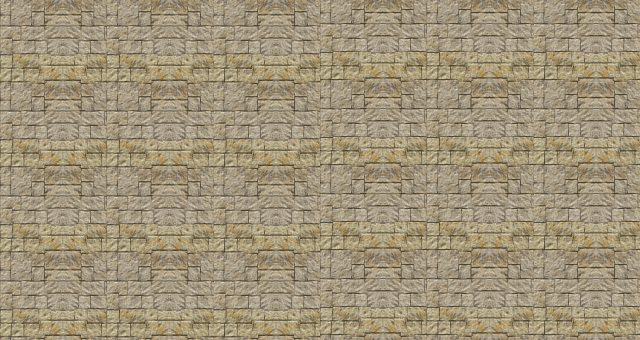
Give the GLSL for this texture, as a Shadertoy shader.

```glsl
float hash(vec2 p) {
    vec3 q = fract(vec3(p.xyx) * 0.1031);
    q += dot(q, q.yzx + 33.33);
    return fract((q.x + q.y) * q.z);
}

float noise(vec2 p) {
    vec2 i = floor(p), f = fract(p);
    f = f * f * (3.0 - 2.0 * f);
    return mix(mix(hash(i), hash(i + vec2(1, 0)), f.x),
               mix(hash(i + vec2(0, 1)), hash(i + vec2(1, 1)), f.x), f.y);
}

// Height of the split rock face, its ridges rising toward the mirror axis
float rockHeight(vec2 p) {
    float height = 0.0, amplitude = 0.40;
    p = vec2((p.x - 0.6 * p.y) * 0.085, (0.6 * p.x + p.y) * 0.12);
    for (int i = 0; i < 4; i++) {
        float n = noise(p);
        height += amplitude * mix(n, 1.0 - abs(2.0 * n - 1.0), 0.55);
        p = mat2(1.8, 0.9, -0.9, 1.8) * p + 7.3;
        amplitude *= 0.70;
    }
    return height;
}

// Upright joints in each course, measured from the panel side to its axis
vec3 uprights(int row) {
    vec3 joints[6] = vec3[6](
        vec3(0, 38, 80), vec3(22, 63, 85), vec3(23, 69, 92),
        vec3(20, 43, 70), vec3(19, 57, 80), vec3(19, 57, 80));
    return joints[row % 6];
}

int columnAt(vec3 cuts, float x) {
    return int(dot(step(cuts, vec3(x)), vec3(1)));
}

// Top of a course, stepped a little from stone to stone
float courseTop(int row, float x) {
    float tops[7] = float[7](0.0, 24.0, 50.0, 75.0, 101.0, 130.0, 153.0);
    float column = float(columnAt(uprights(row), x));
    float stagger = row % 6 == 0 ? 0.0 : hash(vec2(column * 5.0 + 2.0, row * 3)) - 0.5;
    if (row == 3) stagger = column == 3.0 ? -0.6 : 0.15;
    return tops[row] + 7.0 * stagger;
}

// One panel measures 192 by 153 units; six fit across and four down
vec3 stoneWall(vec2 uv) {
    vec2 p = vec2(uv.x * 6.0 * 192.0, (1.0 - uv.y) * 4.0 * 153.0 + 106.0);
    p.y += 4.0 * step(0.5, uv.x);
    p.x = mod(p.x, 192.0);

    // Fold the panel about its off-centre mirror axis
    p.x = 113.0 - abs(p.x - 113.0);
    p.y = mod(p.y, 153.0);
    vec2 wobble = vec2(noise(p * 0.2), noise(p * 0.2 + 40.0)) - 0.5;
    vec2 q = vec2(p.x + wobble.x, mod(p.y + wobble.y, 153.0));

    int row = 0;
    for (int i = 1; i < 6; i++) if (q.y >= courseTop(i, q.x)) row = i;
    vec3 cuts = uprights(row);
    if (row == 3) cuts.z -= 0.2 * (q.y - 88.0);
    int column = columnAt(cuts, q.x);

    float left = column == 0 ? 0.0 : cuts[max(column - 1, 0)];
    float right = column == 3 ? 200.0 : cuts[min(column, 2)];
    float top = courseTop(row, q.x), bottom = courseTop(row + 1, q.x);
    // A tall stone spans the last two courses
    if (row >= 4 && column == 1) {
        row = 4;
        top = courseTop(4, q.x);
        bottom = 153.0;
    }
    float random = hash(vec2(column, row) * 3.7 + 5.0);

    // Relief lit from above, with fine grit
    vec2 face = p + floor(90.0 * random);
    float height = rockHeight(face);
    float slope = height - rockHeight(face + vec2(-1.4, -2.2));
    float grit = noise(face * 0.55 + 20.0) - 0.5;
    float tone = 0.53 + 1.15 * slope + 0.55 * (height - 0.52) + 0.16 * grit;
    tone += 0.10 * (random - 0.5) + 0.20 * (noise(face * 0.06) - 0.5);

    vec3 shadow = vec3(0.36, 0.32, 0.25);
    vec3 stone = vec3(0.63, 0.585, 0.495);
    vec3 light = vec3(0.86, 0.825, 0.725);
    vec3 color = mix(shadow, stone, clamp(tone * 2.0, 0.0, 1.0));
    color = mix(color, light, clamp(tone * 2.0 - 1.0, 0.0, 1.0));

    // Lower courses are slightly creamier
    color *= row == 2 || row == 3 ? vec3(1.01, 1.01, 0.96) : vec3(0.99, 0.99, 1.01);

    // Ochre stains, strongest on the keystone
    float stain = 0.3 * random;
    if (row == 3 && column == 3) stain = 0.85;
    if (row == 2 && column == 1) stain = 0.5;
    if (row == 4 && column == 3) stain = 0.5;
    stain *= smoothstep(0.25, 0.75, noise(face * 0.11 + 11.0));
    color *= mix(vec3(1), vec3(0.98, 0.87, 0.64), stain);

    // Thin joints that fade in places, darkest below each stone
    float fade = smoothstep(0.2, 0.65, noise(p * 0.09 + 70.0));
    float above = q.y - top, below = bottom - q.y;
    float side = min(q.x - left, right - q.x);
    color *= 1.0 + 0.12 * smoothstep(4.0, 1.5, above);
    float under = 1.0 - smoothstep(0.9, 2.0, below);
    float around = 1.0 - smoothstep(0.4, 1.1, min(above, side));
    float joint = max(under * (0.4 + 0.55 * fade), around * (0.2 + 0.65 * fade));
    return mix(color, vec3(0.25, 0.22, 0.16), joint);
}

void mainImage(out vec4 fragColor, in vec2 fragCoord) {
    // Average four samples to smooth the edges
    vec3 color = vec3(0);
    for (int i = 0; i < 4; i++) {
        vec2 offset = vec2(i % 2, i / 2) * 0.5 - 0.25;
        color += 0.25 * stoneWall((fragCoord + offset) / iResolution.xy);
    }
    fragColor = vec4(color, 1.0);
}
```
